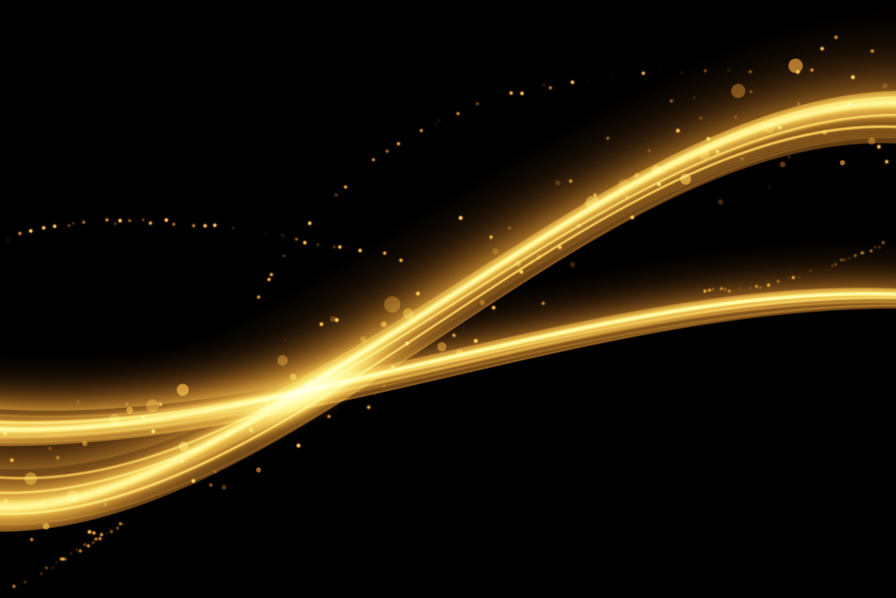
Write a WebGL 1 fragment shader that draws this background.

```glsl
precision highp float;
// Two glowing golden ribbons crossing on black, with soft discs and sparkling dust.

uniform vec2 u_resolution;

#define ASPECT 1.5
#define STRANDS 8
#define STRAND_WIDTH 0.0021
#define DISCS 44
#define SPARKS 80
#define ARC_DOTS 38
#define GLOW_REACH 0.042
#define CROSSING vec2(0.525, 0.345)
#define ABSORPTION vec3(1.6, 0.9, 0.25)

float hash(float n) {
  n = fract(n * 0.1031);
  n *= n + 33.33;
  n *= n + n;
  return fract(n);
}

float bell(float x) { return exp(-x * x); }

// Cubic through two heights with a given slope at each end.
float hermite(float t, float y0, float slope0, float y1, float slope1) {
  float u = 1.0 - t;
  return mix(y0, y1, t * t * (3.0 - 2.0 * t)) + t * u * (slope0 * u - slope1 * t);
}

float mainTop(float t) { return hermite(t, 0.219, -0.088, 0.848, 0.039); }
float mainBottom(float t) { return hermite(t, 0.111, 0.0, 0.760, -0.068); }
float thinTop(float t) { return hermite(t, 0.316, -0.088, 0.518, -0.059); }
float thinBottom(float t) { return hermite(t, 0.254, 0.0, 0.484, 0.0); }

// Heat of one ribbon: translucent body, bright core, fine strands, outer glow.
float ribbon(float t, float y, float top, float bottom, float core, float glow, float reach, float seed) {
  float px = 1.0 / u_resolution.y;
  float thickness = top - bottom;
  float s = (top - y) / thickness;
  float below = smoothstep(px, -px, y - top);
  float inside = below * smoothstep(-px, px, y - bottom);
  float heat = 0.38 + 1.15 * bell((s - core) / 0.27);
  heat += 2.2 * bell((s - core) / 0.07);
  for (int i = 0; i < STRANDS; i++) {
    float k = float(i);
    float lane = (k + 0.4) / float(STRANDS) + 0.05 * sin(5.0 * t + 2.0 * k + seed);
    float strength = hash(k + seed);
    heat += 1.5 * strength * strength * bell((s - lane) * thickness / STRAND_WIDTH);
    heat += 0.18 * (strength - 0.5) * smoothstep(0.0, 0.02, s - lane);
  }
  float halo = glow * exp(-max(y - top, 0.0) / reach) * (1.0 - below);
  return max(heat, 0.25) * inside + max(halo - 0.015, 0.0);
}

float disc(vec2 p, vec2 center, float radius) {
  float px = 1.0 / u_resolution.y;
  return smoothstep(radius + px, radius - px, length(p - center));
}

float spark(vec2 p, vec2 center, float size) {
  return bell(length(p - center) / size);
}

// Dust dotted along a cubic Bezier arc.
float dustArc(vec2 p, vec2 a, vec2 b, vec2 c, vec2 d, float seed) {
  float heat = 0.0;
  for (int i = 0; i < ARC_DOTS; i++) {
    float k = float(i) + seed;
    float t = (float(i) + hash(k)) / float(ARC_DOTS);
    float u = 1.0 - t;
    vec2 center = u * u * u * a + 3.0 * u * t * (u * b + t * c) + t * t * t * d;
    center.y += 0.008 * (hash(k + 7.3) - 0.5);
    float strength = hash(k + 3.7);
    heat += 2.4 * strength * strength * spark(p, center, 0.0024);
  }
  return heat;
}

// Discs and sparks scattered around the upper edge of the main ribbon.
float scatter(vec2 p) {
  float heat = 0.0;
  for (int i = 0; i < DISCS; i++) {
    float k = float(i) * 3.0 + 11.0;
    float t = (float(i) + hash(k)) / float(DISCS);
    float y = mainTop(t) + mix(-0.12, 0.075, hash(k + 0.6));
    float size = hash(k + 1.4);
    heat += mix(0.15, 0.7, hash(k + 2.2)) * disc(p, vec2(ASPECT * t, y), mix(0.004, 0.014, size * size));
  }
  for (int i = 0; i < SPARKS; i++) {
    float k = float(i) * 2.0 + 301.0;
    float t = (float(i) + hash(k)) / float(SPARKS);
    float y = mainTop(t) + mix(-0.13, 0.11, hash(k + 0.7));
    heat += 2.5 * hash(k + 1.3) * spark(p, vec2(ASPECT * t, y), 0.0025);
  }
  return heat;
}

void main() {
  vec2 uv = gl_FragCoord.xy / u_resolution;
  vec2 p = vec2(uv.x * ASPECT, uv.y);
  float t = uv.x;

  // Ribbons
  float mainCore = mix(0.62, 0.22, smoothstep(0.0, 0.42, t));
  float thinCore = mix(0.55, 0.28, smoothstep(0.0, 0.5, t));
  float mainGlow = 0.45 + 0.3 * bell((t - 0.4) / 0.25);
  float thinGlow = mix(0.75, 0.45, smoothstep(0.2, 0.5, t));
  float heat = ribbon(t, p.y, mainTop(t), mainBottom(t), mainCore, mainGlow, GLOW_REACH, 4.0);
  heat += ribbon(t, p.y, thinTop(t), thinBottom(t), thinCore, thinGlow, 0.6 * GLOW_REACH, 23.0);

  // Flare stretched along the crossing
  vec2 along = normalize(vec2(1.0, 0.58));
  vec2 q = p - CROSSING;
  heat += 2.8 * bell(length(vec2(dot(q, along) / 0.09, dot(q, vec2(-along.y, along.x)) / 0.02)));

  // Dust
  heat += scatter(p);
  heat += dustArc(p, vec2(0.0, 0.596), vec2(0.195, 0.658), vec2(0.352, 0.629), vec2(0.684, 0.566), 50.0);
  heat += dustArc(p, vec2(0.39, 0.434), vec2(0.586, 0.785), vec2(0.781, 0.902), vec2(1.367, 0.879), 120.0);
  heat += dustArc(p, vec2(0.0, 0.01), vec2(0.08, 0.04), vec2(0.14, 0.09), vec2(0.215, 0.13), 190.0) * 0.5;
  heat += dustArc(p, vec2(1.17, 0.51), vec2(1.3, 0.52), vec2(1.4, 0.55), vec2(1.5, 0.604), 260.0) * 0.5;

  // Heat to gold
  gl_FragColor = vec4(1.0 - exp(-heat * ABSORPTION), 1.0);
}
```
